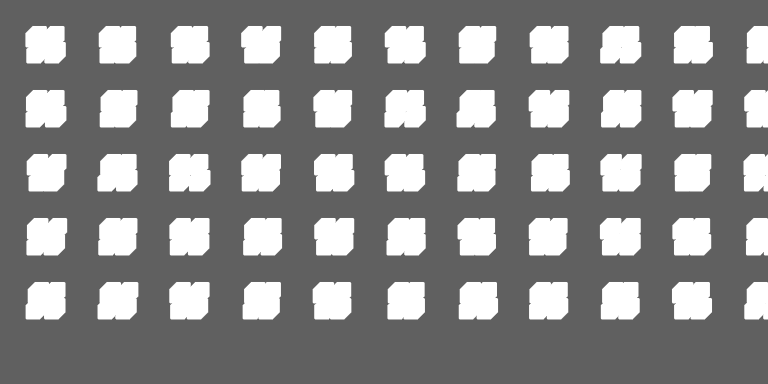
Give the GLSL for this pattern, as a Shadertoy shader.

```glsl
// White clusters of four overlapping chamfered tiles, repeated in rows on grey.

const float ROWS_PER_HEIGHT = 6.0;
const float FILLED_ROWS = 5.0;
const vec2 CLUSTER_PITCH = vec2(1.122, 1.0);    // in row heights
const vec2 FIRST_CLUSTER = vec2(0.724, 0.699);  // centre, from the top left
const vec2 TILE_PITCH = vec2(0.262, 0.25);
const float TILE_HALF = 0.168;
const float CHAMFER = 0.113;
const float CORNER_RADIUS = 0.025;
const float JITTER = 0.028;
const vec3 GREY = vec3(0.378);
const vec3 WHITE = vec3(1.0);

float hash(vec2 p) {
    return fract(sin(dot(p, vec2(127.1, 311.7))) * 43758.5453);
}

float roundedBox(vec2 p, float halfSize, float radius) {
    vec2 q = abs(p) - halfSize + radius;
    return length(max(q, 0.0)) + min(max(q.x, q.y), 0.0) - radius;
}

// Square cut at its top left and bottom right corners (y points down).
float chamferedTile(vec2 p, float halfSize, float chamfer, float radius) {
    float cut = (abs(p.x + p.y) - 2.0 * halfSize + chamfer) * 0.70711;
    return max(roundedBox(p, halfSize, radius), cut);
}

// Union of a 2 x 2 block of tiles, each nudged sideways.
float cluster(vec2 p, vec2 id, float jitter) {
    float d = 1e3;
    for (int j = 0; j < 2; j++) {
        for (int i = 0; i < 2; i++) {
            vec2 tile = vec2(i, j);
            vec2 centre = (tile - 0.5) * TILE_PITCH;
            centre.x += (2.0 * hash(id * 2.0 + tile) - 1.0) * jitter;
            d = min(d, chamferedTile(p - centre, TILE_HALF, CHAMFER, CORNER_RADIUS));
        }
    }
    return d;
}

void mainImage(out vec4 fragColor, in vec2 fragCoord) {
    // Row-height units, measured down from the top left
    float pixel = ROWS_PER_HEIGHT / iResolution.y;
    vec2 p = vec2(fragCoord.x, iResolution.y - fragCoord.y) * pixel - FIRST_CLUSTER;

    // Repeat the cluster, leaving the bottom row empty
    vec2 id = floor(p / CLUSTER_PITCH + 0.5);
    float d = cluster(p - id * CLUSTER_PITCH, id, JITTER);
    float filled = step(0.0, id.y) * step(id.y, FILLED_ROWS - 1.0);

    float cover = clamp(0.5 - d / pixel, 0.0, 1.0) * filled;
    fragColor = vec4(mix(GREY, WHITE, cover), 1.0);
}
```
